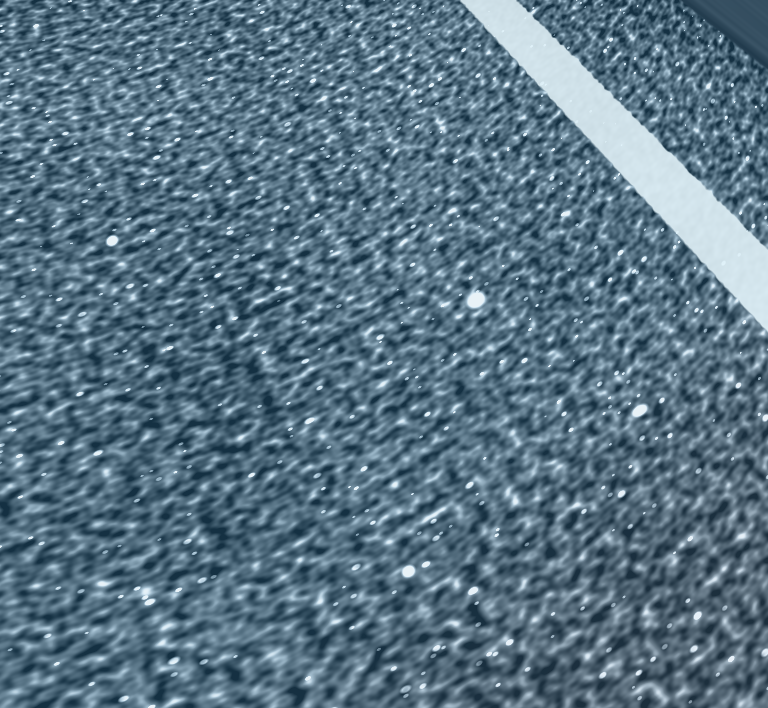
Write a WebGL 1 fragment shader that draws this texture.

```glsl
precision highp float;
// Sunlit blue-grey asphalt seen at a slant, with a pale painted stripe and a
// dark kerb at the upper right. Stretched gradient noise on a perspective plane
// makes the grain; jittered cells scatter bright glints over it.

uniform vec2 u_resolution;

const float DEPTH = 1.15;   // growth of the grain from top to bottom

float hash(vec2 p) {
  return fract(sin(dot(p, vec2(127.1, 311.7))) * 43758.5453);
}

float slope(vec2 cell, vec2 offset) {
  float angle = 6.28318 * hash(cell);
  return dot(vec2(cos(angle), sin(angle)), offset);
}

float gradientNoise(vec2 p) {
  vec2 i = floor(p), f = fract(p);
  vec2 s = f * f * f * (f * (f * 6.0 - 15.0) + 10.0);
  vec2 e = vec2(1.0, 0.0);
  float low = mix(slope(i, f), slope(i + e.xy, f - e.xy), s.x);
  float high = mix(slope(i + e.yx, f - e.yx), slope(i + e.xx, f - e.xx), s.x);
  return mix(low, high, s.y);
}

// x runs along the slanted streaks, y across them
vec2 streakSpace(vec2 uv, float aspect) {
  float w = 1.0 + DEPTH * (1.0 - uv.y);
  vec2 ground = vec2((uv.x - 0.5) * aspect / w, -log(w) / DEPTH);
  float across = ground.y - 0.58 * ground.x - 0.35 * ground.x * ground.x;
  return vec2(ground.x + 0.58 * ground.y, across);
}

float grain(vec2 p) {
  float coarse = gradientNoise(p * vec2(58.0, 108.0));
  float fine = gradientNoise(p * vec2(105.0, 190.0) + 17.3);
  return coarse + 0.65 * fine;
}

// One soft ellipse in a random share of the cells
float glints(vec2 p, float share) {
  vec2 cell = floor(p);
  vec2 jitter = vec2(hash(cell + 3.1), hash(cell + 8.7)) - 0.5;
  float radius = mix(0.12, 0.27, hash(cell + 5.9));
  float d = length(fract(p) - 0.5 - 0.45 * jitter);
  float present = step(hash(cell + 1.3), share);
  return present * (1.0 - smoothstep(radius * 0.45, radius, d));
}

// A large pale stone, tilted along the streaks
float stone(vec2 uv, vec2 center, vec2 size, float aspect) {
  vec2 d = (uv - center) * vec2(aspect, 1.0);
  d = vec2(0.83 * d.x + 0.56 * d.y, 0.83 * d.y - 0.56 * d.x);
  return 1.0 - smoothstep(0.6, 1.15, length(d / size));
}

// Coverage to the right of a line leaving the top edge at start
float rightOf(vec2 uv, float start, float lean, float blur) {
  float d = uv.x - start - lean * (1.0 - uv.y);
  return smoothstep(-blur, blur, d);
}

vec3 slate(float tone) {
  vec3 c = vec3(tone - 0.09, tone + 0.02, tone + 0.09);
  return mix(c, vec3(0.91, 0.95, 0.97), smoothstep(0.68, 0.98, tone));
}

void main() {
  vec2 uv = gl_FragCoord.xy / u_resolution;
  float aspect = u_resolution.x / u_resolution.y;
  float soft = 0.0015 + 0.5 / u_resolution.x;
  vec2 p = streakSpace(uv, aspect);

  // Asphalt grain with broad uneven patches
  float n = grain(p);
  float patches = gradientNoise(uv * vec2(4.0, 6.0) + 2.4);
  float tone = 0.425 + 0.43 * n + 0.28 * max(n - 0.25, 0.0);
  tone += 0.07 * patches + 0.04 * gradientNoise(p * vec2(14.0, 30.0));
  vec2 hollow = (uv - vec2(0.16, 0.36)) * vec2(2.6, 4.5);
  tone -= 0.05 * exp(-dot(hollow, hollow));

  // Shade beside the kerb and in the lower right corner
  float kerbShade = rightOf(uv, 0.82, 1.16, 0.09);
  tone -= 0.10 * kerbShade;
  float corner = smoothstep(1.15, 1.85, uv.x + 1.0 - uv.y);
  tone -= 0.04 * corner;

  // Glints and stones
  float sparkle = glints(p * vec2(42.0, 78.0), 0.09);
  sparkle = max(sparkle, 0.8 * glints(p * vec2(66.0, 120.0) + 9.5, 0.07));
  tone += 0.48 * sparkle;
  float stones = stone(uv, vec2(0.620, 0.576), vec2(0.016, 0.012), aspect);
  stones = max(stones, stone(uv, vec2(0.833, 0.420), vec2(0.014, 0.008), aspect));
  stones = max(stones, stone(uv, vec2(0.146, 0.660), vec2(0.010, 0.008), aspect));
  stones = max(stones, stone(uv, vec2(0.532, 0.193), vec2(0.011, 0.009), aspect));
  tone = mix(tone, 0.98, stones);
  vec3 color = slate(clamp(tone, 0.17, 1.0));
  color = mix(color, vec3(dot(color, vec3(0.33))) + vec3(-0.03, 0.0, 0.04), 0.45 * corner);

  // Painted stripe with faint speckle and worn edges
  float wear = 0.003 * n;
  float stripe = rightOf(uv, 0.599 + wear, 0.853, soft)
    * (1.0 - rightOf(uv, 0.673 + wear, 0.926, soft));
  vec3 paint = vec3(0.82, 0.89, 0.92) + 0.025 * n + 0.04 * patches + 0.06 * sparkle;
  color = mix(color, paint, stripe);

  // Smooth kerb with long streaks and a dark lower edge
  float fromKerb = uv.x - 0.885 - 1.16 * (1.0 - uv.y);
  float brushed = gradientNoise(vec2(fromKerb * 110.0, uv.y * 5.0));
  vec3 kerb = vec3(0.21, 0.31, 0.38) + 0.035 * brushed;
  kerb -= 0.08 * (1.0 - smoothstep(0.0, 0.025, fromKerb));
  color = mix(color, kerb, rightOf(uv, 0.885, 1.16, soft * 1.5));

  gl_FragColor = vec4(clamp(color, 0.0, 1.0), 1.0);
}
```
